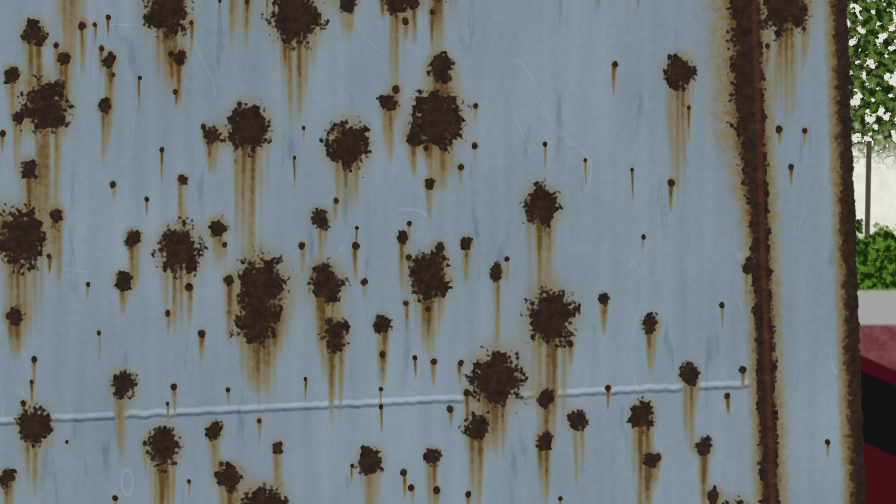
A WebGL 2 fragment shader for this texture:

```glsl
#version 300 es
precision highp float;
// Weathered blue-grey painted metal with ragged rust spots bleeding downward.
// Jittered cell layers scatter the spots; gradient noise frays edges and drips.
// A rusty upright seam, a weld bead and a strip of street complete the scene.

uniform vec2 u_resolution;
out vec4 fragColor;

vec2 hash2(vec2 p) {
    vec3 q = fract(p.xyx * vec3(0.1031, 0.1030, 0.0973));
    q += dot(q, q.yzx + 33.33);
    return fract((q.xx + q.yz) * q.zy);
}

float gradDot(vec2 cell, vec2 offset) {
    float a = 6.2832 * hash2(cell + 71.0).x;
    return dot(vec2(cos(a), sin(a)), offset);
}

float noise(vec2 p) {
    vec2 i = floor(p), f = fract(p);
    vec2 u = f * f * f * (f * (f * 6.0 - 15.0) + 10.0);
    vec2 e = vec2(0.0, 1.0);
    return 1.4 * mix(mix(gradDot(i, f), gradDot(i + e.yx, f - e.yx), u.x),
                     mix(gradDot(i + e.xy, f - e.xy), gradDot(i + 1.0, f - 1.0), u.x), u.y);
}

float fbm(vec2 p) {
    float sum = 0.0, amp = 0.55;
    for (int i = 0; i < 4; i++) {
        sum += amp * noise(p);
        p = p * 2.03 + 17.3;
        amp *= 0.55;
    }
    return sum;
}

// Adds one scatter of spots: x of rust is the dark crust, y the stain below it.
void addSpots(inout vec2 rust, vec2 p, float cell, float keep, float radius, float fray, float seed) {
    vec2 home = floor(p / cell);
    for (int j = -1; j <= 2; j++) {
        for (int i = -1; i <= 1; i++) {
            vec2 id = home + vec2(i, j);
            vec2 place = hash2(id + seed), kind = hash2(id + seed + 40.0);
            vec2 d = p - (id + 0.1 + 0.8 * place) * cell;
            float sparse = id.x * cell > 1.0 ? 0.6 : 1.0;
            if (kind.x > keep * sparse) continue;
            float r = radius * mix(0.55, 1.2, kind.y);
            float dist = length(d * vec2(1.0, 0.85)) / r;
            rust.x = max(rust.x, smoothstep(0.18, -0.18, dist - 1.0 + fray));

            // Bleeding drip, narrowing and breaking into threads as it falls
            float fall = -d.y / (cell * mix(0.7, 1.55, fract(kind.x * 37.0)));
            float across = (d.x + 0.004 * noise(vec2(p.y * 9.0, id.x))) / (r * mix(0.9, 0.5, clamp(fall, 0.0, 1.0)));
            float threads = 0.75 + 0.75 * noise(vec2(p.x * 95.0, p.y * 3.5 + id.y));
            float drip = exp(-across * across) * smoothstep(-0.06, 0.06, fall)
                       * pow(clamp(1.0 - fall, 0.0, 1.0), 0.8) * threads;
            float halo = 0.55 * exp(-0.6 * dist * dist);
            rust.y = 1.0 - (1.0 - rust.y) * (1.0 - clamp(max(drip, halo), 0.0, 1.0));
        }
    }
}

vec3 street(vec2 p) {
    float leaf = fbm(p * 42.0);
    vec3 foliage = mix(vec3(0.10, 0.15, 0.06), vec3(0.36, 0.44, 0.20), smoothstep(-0.3, 0.3, fbm(p * 65.0 + 9.0)));
    vec3 col = vec3(0.89, 0.89, 0.86) - 0.06 * leaf;
    float canopy = smoothstep(0.66, 0.74, p.y + 0.08 * leaf) * smoothstep(0.28, 0.08, leaf);
    col = mix(col, foliage, canopy);
    col = mix(col, vec3(0.3, 0.27, 0.22), smoothstep(0.007, 0.003, abs(p.x - 1.71 - 0.02 * p.y)) * step(p.y, 0.72));
    col = mix(col, foliage * vec3(0.9, 1.1, 0.7), smoothstep(0.56, 0.53, p.y + 0.06 * leaf));
    col = mix(col, vec3(0.63, 0.64, 0.64), smoothstep(0.43, 0.42, p.y));
    col = mix(col, vec3(0.45, 0.25, 0.26) + 0.1 * leaf, smoothstep(0.36, 0.35, p.y));
    // Parked car with a dark window
    float roof = 0.29 - 0.45 * (p.x - 1.72);
    col = mix(col, vec3(0.25, 0.06, 0.09), smoothstep(0.004, -0.004, p.y - roof));
    float window = smoothstep(0.004, -0.004, abs(p.y - roof + 0.10) - 0.07);
    return mix(col, vec3(0.07, 0.07, 0.08), window);
}

void main() {
    vec2 p = gl_FragCoord.xy / u_resolution.y;
    float cloud = fbm(p * 3.0), grain = fbm(p * 70.0);
    float fray = 0.75 * fbm(p * 38.0) + 0.3 * noise(p * 130.0);

    // Paint: soft mottling, faint runs, fine grain
    vec3 col = vec3(0.495, 0.557, 0.602) + 0.035 * cloud + 0.022 * grain;
    col += 0.022 * noise(vec2(p.x * 38.0, p.y * 3.0));
    col -= vec3(0.07, 0.06, 0.05) * smoothstep(0.25, 0.6, fbm(vec2(p.x * 24.0, p.y * 5.0)));
    float scratch = abs(noise(p * vec2(7.0, 4.0) + 3.0) - 0.22);
    col += 0.05 * smoothstep(0.012, 0.0, scratch) * smoothstep(0.1, 0.4, noise(p * 9.0));

    // Weld bead: pale ridge over a thin shadow
    float weld = p.y - 0.165 - 0.05 * p.x + 0.003 * noise(vec2(p.x * 40.0, 2.0));
    float panel = smoothstep(1.5, 1.48, p.x);
    col += 0.10 * panel * smoothstep(0.007, 0.001, abs(weld - 0.003));
    col -= 0.17 * panel * smoothstep(0.005, 0.001, abs(weld + 0.007)) * (0.8 + 0.6 * grain);

    vec2 rust = vec2(0.0);
    addSpots(rust, p, 0.205, 0.78, 0.040, fray, 3.0);
    addSpots(rust, p + 0.03, 0.105, 0.40, 0.015, fray, 117.0);
    addSpots(rust, p, 0.052, 0.20, 0.006, 0.6 * fray, 251.0);

    // Upright seam, rusted more broadly toward the top
    float seam = p.x - mix(1.527, 1.490, p.y);
    float spread = mix(0.016, 0.042, smoothstep(0.45, 0.75, p.y + 0.15 * cloud));
    float side = seam < 0.0 ? -seam / spread : seam / 0.019;
    rust.x = max(rust.x, smoothstep(0.2, -0.2, side - 1.0 + fray));
    rust.y = max(rust.y, 0.9 * exp(-0.3 * side * side) * (0.8 + 0.6 * fray));

    // Corroded outer edge of the sheet
    float edge = p.x - mix(1.718, 1.680, p.y) + 0.006 * fray;
    rust.x = max(rust.x, smoothstep(-0.032, -0.020, edge + 0.012 * fray));
    rust.y = max(rust.y, 0.75 * smoothstep(-0.06, -0.02, edge));

    // Stain deepens from olive through ochre brown to dark crust
    float stain = clamp(rust.y * (1.0 + 0.35 * grain), 0.0, 1.0);
    col = mix(col, vec3(0.49, 0.46, 0.36), smoothstep(0.06, 0.42, stain));
    col = mix(col, vec3(0.36, 0.27, 0.15), smoothstep(0.35, 0.85, stain));
    vec3 crust = vec3(0.185, 0.140, 0.120) + vec3(0.13, 0.08, 0.05) * (fray * 0.5 + grain * 0.5);
    crust += vec3(0.09, 0.03, 0.01) * smoothstep(0.009, 0.002, abs(seam - 0.006));
    col = mix(col, crust, rust.x);

    col = mix(col, street(p), smoothstep(-0.002, 0.002, edge));
    fragColor = vec4(clamp(col, 0.0, 1.0), 1.0);
}
```
